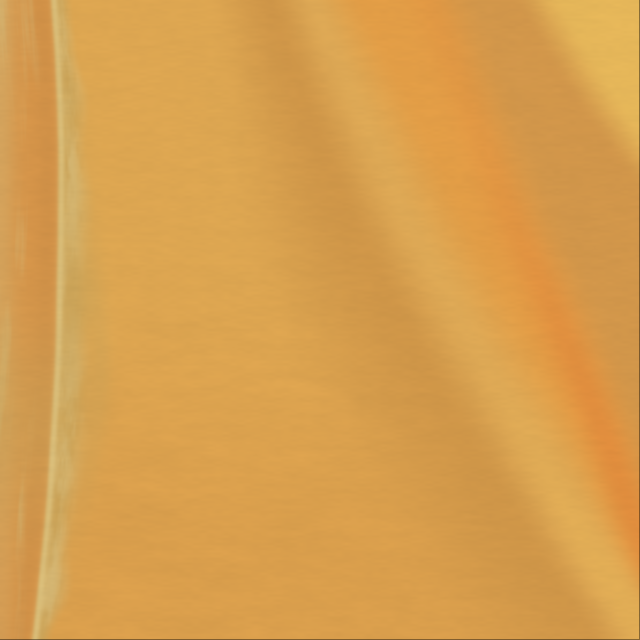
Write a Shadertoy shader that draws this texture.

```glsl
#define BASE vec3(0.867, 0.651, 0.318)
#define SHADOW vec3(0.812, 0.588, 0.282)
#define RIDGE vec3(0.867, 0.659, 0.333)
#define ORANGE vec3(0.886, 0.616, 0.275)
#define EMBER vec3(0.882, 0.545, 0.235)
#define TAN vec3(0.820, 0.588, 0.290)
#define GOLD vec3(0.898, 0.714, 0.349)
#define PALE vec3(0.827, 0.725, 0.470)
#define SAGE vec3(0.780, 0.635, 0.345)
#define RUST vec3(0.835, 0.580, 0.285)
#define WEAVE 0.016
#define WRINKLE 0.030

float hash(vec2 p) {
    return fract(sin(dot(p, vec2(127.1, 311.7))) * 43758.5453);
}

float noise(vec2 p) {
    vec2 i = floor(p), f = fract(p);
    f = f * f * (3.0 - 2.0 * f);
    return mix(mix(hash(i), hash(i + vec2(1, 0)), f.x),
               mix(hash(i + vec2(0, 1)), hash(i + vec2(1, 1)), f.x), f.y);
}

float fbm(vec2 p) {
    float sum = 0.0, amp = 0.5;
    for (int i = 0; i < 4; i++) {
        sum += amp * noise(p);
        p = p * 2.03 + 17.3;
        amp *= 0.5;
    }
    return sum;
}

float bump(float d, float width) {
    d /= width;
    return exp(-d * d);
}

// Horizontal place of a fold line at depth t below the top edge
float fold(float t, float start, float slope, float bend) {
    return start + t * (slope + t * bend);
}

// Broad diagonal folds, blended from left to right
vec3 drape(float x, float t) {
    float valley = fold(t, 0.41, 0.30, 0.20);
    float crest = fold(t, 0.47, 0.40, 0.13);
    float flame = fold(t, 0.55, 0.52, 0.02);
    float lip = fold(t, 0.67, 0.40, 0.0);
    float corner = fold(t, 0.83, 0.55, 0.40);

    vec3 col = mix(BASE, BASE * vec3(0.985, 0.955, 0.94), smoothstep(0.35, 0.9, t));
    float spread = mix(0.10, 0.22, smoothstep(0.0, 0.6, t));
    col = mix(col, SHADOW, smoothstep(valley - spread, valley + 0.015, x));
    col = mix(col, RIDGE, smoothstep(valley + 0.01, crest + 0.02, x));
    col = mix(col, ORANGE, smoothstep(crest + 0.015, flame + 0.015, x));
    col = mix(col, TAN, smoothstep(lip - 0.025, lip + 0.085, x));
    float heat = smoothstep(0.1, 0.7, t);
    col = mix(col, EMBER, bump(x - lip, 0.035) * mix(0.25, 0.85, heat));
    col = mix(col, RIDGE * vec3(1.02, 1.03, 1.0),
              bump(x - crest - 0.015, 0.04) * smoothstep(0.5, 0.95, t));
    return mix(col, GOLD, smoothstep(corner - 0.03, corner + 0.05, x));
}

// Narrow hanging folds and the pale hem at the left
vec3 hem(vec3 col, float x, float t) {
    float edge = fold(t, 0.081, 0.065, -0.095) + 0.003 * (noise(vec2(t * 9.0, 4.0)) - 0.5);
    float d = x - edge;

    // Streaked cloth left of the hem
    float streak = fbm(vec2(d * 42.0 + 0.8 * noise(vec2(t * 4.0, 8.0)), t * 3.5));
    vec3 side = mix(RUST, PALE, 0.75 * smoothstep(0.42, 0.8, streak));
    side = mix(side, PALE, 0.45 * bump(x, 0.025) * (1.0 - 0.5 * t));
    side = mix(side, RUST * 0.97, bump(d + 0.018, 0.016) * 0.8);
    side = mix(side, SAGE, 0.4 * bump(t - 0.66, 0.15));

    // Soft band right of the hem, swelling in the middle
    float width = 0.033 + 0.026 * bump(t - 0.60, 0.22);
    float ragged = width + 0.018 * (noise(vec2(t * 13.0, 2.0)) - 0.5);
    float band = 1.0 - smoothstep(ragged * 0.45, ragged * 1.3, d);
    float mottled = fbm(vec2(d * 38.0, t * 11.0));
    vec3 cloth = mix(SAGE, PALE, smoothstep(0.25, 0.65, mottled));
    cloth = mix(cloth, SAGE, 0.65 * bump(t - 0.48, 0.13));
    col = mix(col, cloth, band * 0.85);
    col = mix(col, SAGE, 0.35 * bump(d - width * 1.2, 0.018) * bump(t - 0.55, 0.28));

    col = mix(side, col, smoothstep(-0.004, 0.004, d));
    return mix(col, PALE * 1.04, 0.8 * bump(d - 0.004, 0.006));
}

void mainImage(out vec4 fragColor, in vec2 fragCoord) {
    vec2 uv = fragCoord / iResolution.xy;
    float x = uv.x, t = 1.0 - uv.y;
    float sway = 0.012 * (noise(vec2(x * 5.0, t * 6.0)) - 0.5);
    vec3 col = drape(x + sway, t);

    // Shallow wrinkles across the lower cloth
    float slack = smoothstep(0.25, 0.65, t) * (1.0 - smoothstep(0.5, 0.85, x));
    float ripple = fbm(vec2(x * 7.0 + t * 2.0, t * 24.0 - x * 5.0)) - 0.47;
    col *= 1.0 + WRINKLE * (0.35 + slack) * ripple;
    float arch = t - 0.585 - 2.2 * (x - 0.44) * (x - 0.44);
    col *= 1.0 + 0.018 * bump(x - 0.45, 0.09) * (bump(arch - 0.016, 0.012) - bump(arch, 0.010));

    col = hem(col, x, t);

    // Fine horizontal weave
    float thread = noise(uv * vec2(85.0, 260.0)) + noise(uv * vec2(30.0, 120.0)) - 1.0;
    col *= 1.0 + WEAVE * thread;

    // Thin dark rim at the right and bottom
    float rim = min(1.0 - x, uv.y);
    col *= mix(0.55, 1.0, smoothstep(0.0005, 0.0020, rim));
    fragColor = vec4(col, 1.0);
}
```
